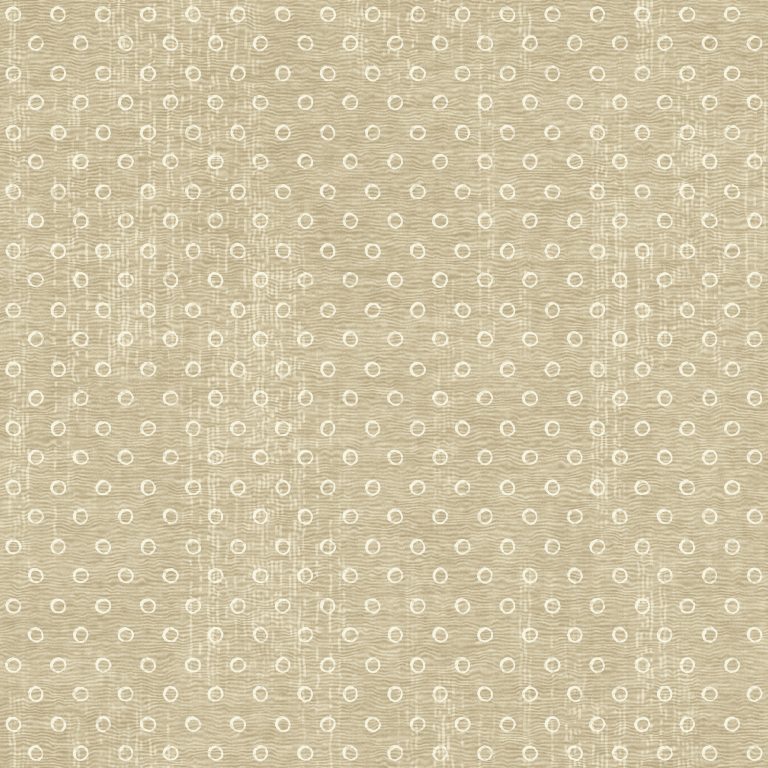
This pattern is drawn by a WebGL 2 fragment shader. Its source:

```glsl
#version 300 es
precision highp float;
// Small cream hand-inked rings in staggered rows on beige woven linen.
// The cloth sums wavy horizontal ribs, slubs and clustered pale vertical threads;
// two offset lattices then place the rings, each with its own wobble and wear.

uniform vec2 u_resolution;
out vec4 fragColor;

float hash(vec2 p) {
    return fract(sin(dot(p, vec2(127.1, 311.7))) * 43758.5453);
}

float noise(vec2 p) {
    vec2 i = floor(p), f = fract(p);
    f = f * f * (3.0 - 2.0 * f);
    return mix(mix(hash(i), hash(i + vec2(1, 0)), f.x),
               mix(hash(i + vec2(0, 1)), hash(i + vec2(1, 1)), f.x), f.y);
}

// Brightness of the cloth: 0 is the shadow between threads, 1 is a lit thread
float weave(vec2 p) {
    // Horizontal ribs, bent and thinned along their length
    float bend = 1.6 * noise(p * vec2(38.0, 60.0)) + 0.7 * noise(p * vec2(130.0, 90.0));
    float rib = sin(6.2832 * (p.y * 205.0 + bend));
    float tone = 0.39 + rib * (0.12 + 0.2 * noise(p * vec2(90.0, 45.0) + 7.0));

    // Slubs and grain
    tone += 0.42 * (noise(p * vec2(130.0, 330.0) + 19.0) - 0.5);
    tone += 0.28 * (noise(p * vec2(24.0, 190.0) + 41.0) - 0.5);
    tone += 0.22 * (hash(floor(p * 512.0)) - 0.5);
    tone += 0.14 * (noise(p * vec2(3.0, 16.0) + 3.0) - 0.5);

    // Pale vertical threads, gathered in bundles and broken into dashes
    float column = p.x * 170.0 + 0.5 * noise(p * vec2(30.0, 70.0));
    float bundle = smoothstep(0.35, 0.8, noise(vec2(p.x * 19.0, p.y * 5.0) + 5.0));
    float strand = smoothstep(0.45, 0.1, abs(fract(column) - 0.5));
    float dash = smoothstep(0.25, 0.75, noise(vec2(floor(column) * 3.7, p.y * 150.0)));
    tone += 0.55 * bundle * strand * dash * step(0.4, hash(vec2(floor(column), 2.0)));
    return clamp(tone, -0.12, 1.1);
}

// Coverage of the nearest ring on a lattice starting at the given point
float rings(vec2 p, vec2 start, float pixel) {
    vec2 cell = vec2(0.0585, 0.07704);
    vec2 id = round((p - start) / cell);
    vec2 d = p - start - id * cell;
    float seed = hash(id + start * 50.0);
    float angle = atan(d.y, d.x);

    // Uneven stroke, heaviest at the upper left
    float radius = 0.0086 + 0.00035 * sin(2.0 * angle + 6.28 * seed)
                 + 0.0007 * (noise(p * 230.0) - 0.5);
    float halfWidth = 0.0012 + 0.0008 * max(0.0, cos(angle + 2.5))
                    + 0.0009 * (noise(p * 330.0 + 11.0) - 0.4);
    float edge = abs(length(d) - radius) - halfWidth;
    float ink = smoothstep(0.65 * pixel, -0.65 * pixel, edge);
    return ink * mix(0.6, 1.0, smoothstep(0.1, 0.5, noise(p * 290.0 + 23.0)));
}

void main() {
    // Canvas units with y running down from the top edge
    vec2 p = gl_FragCoord.xy / u_resolution;
    p.y = 1.0 - p.y;
    float pixel = 1.0 / min(u_resolution.x, u_resolution.y);

    // Cloth
    vec3 shadowBeige = vec3(0.73, 0.67, 0.53);
    vec3 litBeige = vec3(0.91, 0.875, 0.765);
    float tone = weave(p);
    vec3 color = mix(shadowBeige, litBeige, tone);

    // Rings, the second lattice filling the gaps of the first
    float ink = max(rings(p, vec2(0.0176, 0.0188), pixel),
                    rings(p, vec2(0.0469, 0.0564), pixel));
    vec3 cream = vec3(0.965, 0.955, 0.88) + 0.02 * (tone - 0.4);
    color = mix(color, cream, ink);

    fragColor = vec4(color, 1.0);
}
```
